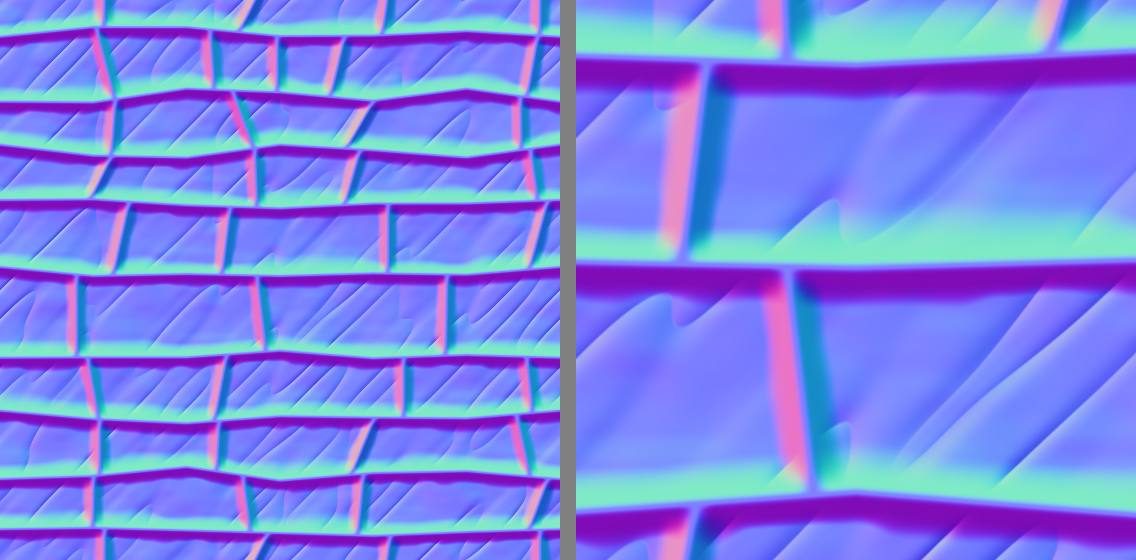
Left: the whole. Right: its middle third, enlarged.
A WebGL 2 fragment shader for this texture map:

```glsl
#version 300 es
precision highp float;
// Tangent-space normal map of a rough stone wall: nine uneven courses of
// hand-cut blocks. Bevel slopes come from the distances to the joints, and
// wrapping noise adds chipped edges and tooled faces. Y slopes point down.

uniform vec2 u_resolution;
out vec4 outColor;

// Layout, in canvas units measured from the top left
const int COURSES = 9;
const float COURSE_TOP[9] = float[9](
    0.055, 0.170, 0.270, 0.370, 0.490, 0.631, 0.746, 0.846, 0.954);
const float COURSE_WANDER = 0.014;
const float JOINT_X[5] = float[5](0.191, 0.420, 0.660, 0.940, 0.495);
const float JOINT_JITTER[5] = float[5](0.028, 0.045, 0.070, 0.025, 0.0);
const float JOINT_SLANT = 0.055;
const int NARROW_COURSE = 0;          // holds one extra block
const int WIDE_COURSE = 4;            // holds three long blocks
const float WIDE_START = 0.137;
const float WIDE_STEP = 0.330;

// Bevels: steepness, inner and outer reach
const vec3 TOP_BEVEL = vec3(2.1, 0.010, 0.023);
const vec3 BOTTOM_BEVEL = vec3(1.5, 0.007, 0.032);
const vec3 SIDE_BEVEL = vec3(1.5, 0.009, 0.022);
const float JOINT_GAP = 0.005;

// Stone surface
const float FACE_ROUGHNESS = 0.0045;
const float STREAK_DEPTH = 0.0035;
const float CHIP_STRENGTH = 0.75;
const float SAMPLE_STEP = 0.002;

float hash(ivec2 cell, int seed) {
    uint h = uint(cell.x) * 1597334677u ^ uint(cell.y) * 3812015801u;
    h = (h ^ uint(seed) * 2654435769u) * 747796405u + 2891336453u;
    h = ((h >> 15) ^ h) * 2246822519u;
    return float((h ^ (h >> 13)) >> 8) / 16777216.0;
}

// Value noise that wraps after a whole number of cells
float noise(vec2 uv, ivec2 cells, int seed) {
    vec2 p = uv * vec2(cells);
    vec2 f = fract(p);
    f = f * f * f * (f * (f * 6.0 - 15.0) + 10.0);
    ivec2 a = ((ivec2(floor(p)) % cells) + cells) % cells;
    ivec2 b = (a + 1) % cells;
    return mix(mix(hash(a, seed), hash(ivec2(b.x, a.y), seed), f.x),
               mix(hash(ivec2(a.x, b.y), seed), hash(b, seed), f.x), f.y);
}

// Top of a course: straight runs between kinks
float courseEdge(int i, float x) {
    const int KINKS = 6;
    int id = (i + COURSES) % COURSES;
    float turn = float((i + COURSES) / COURSES - 1);
    float p = x * float(KINKS);
    int c = int(floor(p)) % KINKS;
    float n = mix(hash(ivec2(c, id), 1), hash(ivec2((c + 1) % KINKS, id), 1), fract(p));
    return COURSE_TOP[id] + turn + COURSE_WANDER * (2.0 * n - 1.0);
}

// Broad dents and diagonal tool marks
float stoneHeight(vec2 p) {
    float dents = noise(p, ivec2(11, 17), 5) + 0.4 * noise(p, ivec2(27, 39), 6);
    vec2 sheared = vec2(p.x, p.y + p.x);
    float ridge = 1.0 - abs(2.0 * noise(sheared, ivec2(9, 22), 7) - 1.0);
    return FACE_ROUGHNESS * dents + STREAK_DEPTH * ridge * ridge * ridge;
}

// Slope across a bevel, flat in the gap and on the face
float bevel(float d, vec3 shape, float wear) {
    return shape.x * smoothstep(0.0, JOINT_GAP, d)
         * (1.0 - smoothstep(shape.y, shape.z * wear, d));
}

void main() {
    vec2 p = gl_FragCoord.xy / u_resolution;
    p.y = 1.0 - p.y;

    // Course
    int course = -1;
    for (int i = 0; i < COURSES; i++)
        if (p.y > courseEdge(i, p.x)) course = i;
    float top = courseEdge(course, p.x);
    float height = courseEdge(course + 1, p.x) - top;
    float v = (p.y - top) / height;
    float dTop = v * height, dBottom = (1.0 - v) * height;
    int id = (course + COURSES) % COURSES;

    // Nearest upright joint on each side, with its lean
    float dLeft = 1.0, dRight = 1.0, leanLeft = 0.0, leanRight = 0.0;
    int joints = id == WIDE_COURSE ? 3 : id == NARROW_COURSE ? 5 : 4;
    for (int k = 0; k < joints; k++) {
        float x = JOINT_X[k] + JOINT_JITTER[k] * (2.0 * hash(ivec2(k, id), 2) - 1.0);
        if (id == WIDE_COURSE) x = WIDE_START + WIDE_STEP * float(k);
        float r = 2.0 * hash(ivec2(k, id), 3) - 1.0;
        float slant = JOINT_SLANT * r * abs(r);
        float offset = p.x - x - slant * (v - 0.5);
        float l = fract(offset), g = fract(-offset);
        if (l < dLeft) { dLeft = l; leanLeft = slant / height; }
        if (g < dRight) { dRight = g; leanRight = slant / height; }
    }
    float dSide = min(dLeft, dRight);

    // Bevels with ragged reach
    float wearTop = 0.80 + 0.45 * noise(p, ivec2(34, 9), 8);
    float wearBottom = 0.70 + 0.65 * noise(p, ivec2(16, 9), 9);
    float wearSide = 0.85 + 0.30 * noise(p, ivec2(7, 30), 10);
    float rise = bevel(dBottom, BOTTOM_BEVEL, wearBottom) - bevel(dTop, TOP_BEVEL, wearTop);
    vec2 slope = vec2(0.0, rise * smoothstep(0.0, 0.012, dSide));
    float inside = smoothstep(0.002, 0.018, min(dTop, dBottom));
    slope += inside * bevel(dRight, SIDE_BEVEL, wearSide) * vec2(1.0, -leanRight);
    slope += inside * bevel(dLeft, SIDE_BEVEL, wearSide) * vec2(-1.0, leanLeft);

    // Domed face, surface relief and chips along the lower edge
    float face = smoothstep(0.004, 0.020, min(dSide, min(dTop, dBottom)));
    float h = stoneHeight(p);
    vec2 relief = vec2(stoneHeight(p + vec2(SAMPLE_STEP, 0.0)),
                       stoneHeight(p + vec2(0.0, SAMPLE_STEP))) - h;
    slope += face * (vec2(-0.05, mix(-0.03, 0.20, v * v)) - relief / SAMPLE_STEP);
    float chip = noise(p, ivec2(9, 70), 11) - 0.5;
    slope.y += face * CHIP_STRENGTH * chip * exp(-dBottom / 0.022);

    outColor = vec4(0.5 + 0.5 * normalize(vec3(slope, 1.0)), 1.0);
}
```
